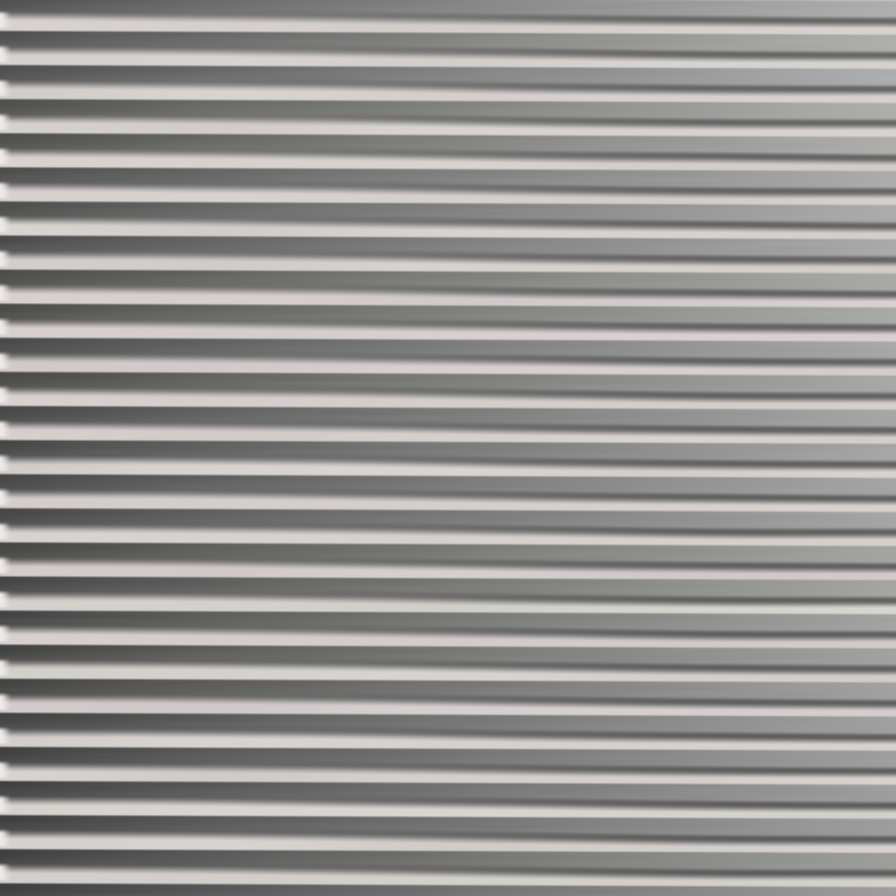
This texture is drawn by a WebGL 2 fragment shader. Its source:

```glsl
#version 300 es
precision highp float;
// Horizontal brushed-metal slats with bright lips, soft shadows and a side light.

uniform vec2 u_resolution;
out vec4 outColor;

// Layout, in canvas units
const float PERIOD = 0.03805;      // height of one slat
const float FIRST_LIP = 0.0328;    // first lip below the top, at the left side
const float LIP_DROP = 0.0042;     // fall of each lip from left to right
const float LIP_EDGE = 0.09;       // softness under the lip, in slats
const float WOBBLE = 0.025;        // unevenness of the shadow, in slats
const float GLINT_WIDTH = 0.014;   // bright tip at the left side

// Tones
const float FACE_LEFT = 0.275;
const float FACE_RIGHT = 0.655;
const float FACE_FALL = 0.075;     // darkening from top to bottom
const float GRAIN = 0.016;
const vec3 LIP_WARM = vec3(0.835, 0.820, 0.800);
const vec3 LIP_ROSE = vec3(0.835, 0.802, 0.802);
const vec3 GLINT = vec3(0.93, 0.92, 0.91);

float hash(vec2 p) {
    p = fract(p * vec2(0.1031, 0.1137));
    p += dot(p, p.yx + 33.33);
    return fract((p.x + p.y) * p.x * 97.0);
}

float noise(vec2 p) {
    vec2 cell = floor(p);
    vec2 f = fract(p);
    f = f * f * (3.0 - 2.0 * f);
    float low = mix(hash(cell), hash(cell + vec2(1.0, 0.0)), f.x);
    float high = mix(hash(cell + vec2(0.0, 1.0)), hash(cell + vec2(1.0)), f.x);
    return mix(low, high, f.y);
}

// Flat metal face: lit from the right, darker towards the bottom
vec3 faceColor(vec2 uv, float row, float t) {
    float tone = mix(FACE_LEFT, FACE_RIGHT, pow(uv.x, 0.9));
    tone += FACE_FALL * (uv.y - 0.5);
    tone += 0.05 * smoothstep(0.1, 0.55, t) * (1.0 - uv.x);
    tone += GRAIN * (noise(vec2(uv.x * 9.0, uv.y * 260.0)) - 0.5);
    vec3 tint = mix(vec3(1.0, 1.005, 0.985), vec3(1.0, 0.992, 1.002), hash(vec2(row, 7.0)));
    return tone * tint;
}

void main() {
    vec2 uv = gl_FragCoord.xy / u_resolution;

    // Slat coordinate: t runs from 0 under one lip to 1 at the next
    float slat = (1.0 - uv.y - FIRST_LIP - LIP_DROP * uv.x) / PERIOD + 1.0;
    float row = floor(slat);
    float t = slat - row;
    float lipId = floor(slat + 0.5);

    vec3 color = faceColor(uv, row, t);

    // Groove shadow, deeper and crisper towards the right
    float wobble = WOBBLE * (noise(vec2(uv.x * 5.0, row * 3.0)) - 0.5);
    float start = mix(0.45, 0.65, smoothstep(0.0, 0.9, uv.x)) + wobble;
    float shadow = smoothstep(start - 0.17, start - 0.02, t);
    float shadowTone = mix(0.36, 0.39, uv.x) + 0.04 * (uv.y - 0.5);
    color = mix(color, vec3(shadowTone), shadow * smoothstep(0.1, 0.85, uv.x));

    // Lip: soft rise from the groove, sharp edge below
    float rise = smoothstep(start, start + mix(0.34, 0.24, uv.x), t);
    float lip = max(rise, 1.0 - smoothstep(0.0, LIP_EDGE, t));
    vec3 lipColor = mix(LIP_WARM, LIP_ROSE, hash(vec2(lipId, 2.0)));
    lipColor *= 0.98 + 0.04 * noise(vec2(uv.x * 4.0, lipId * 5.0));
    color = mix(color, lipColor, lip);

    // Glint on the left tip of each lip
    float tip = 1.0 - smoothstep(0.0, GLINT_WIDTH, uv.x);
    float tipBody = smoothstep(0.42, 0.60, t) * (1.0 - smoothstep(0.90, 1.0, t));
    color = mix(color, GLINT, tip * tipBody);

    outColor = vec4(color, 1.0);
}
```
